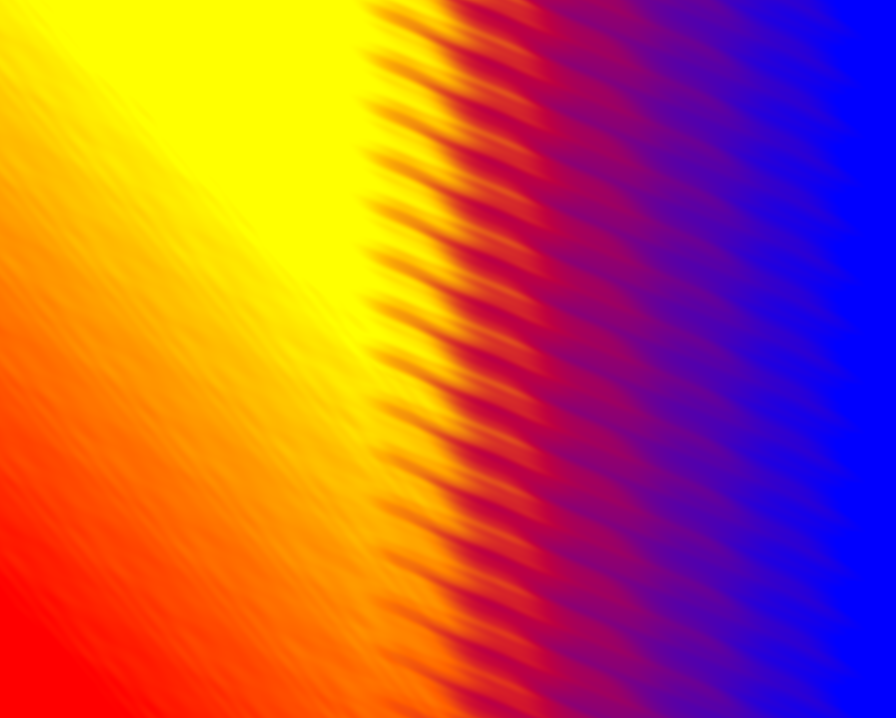
Give the GLSL for this background, as a Shadertoy shader.

```glsl
// A heat-like gradient: red to yellow on the left, crimson to blue on the right.
// Layered sines shift the horizontal position, combing the boundary between
// the two halves into slanted teeth that repeat in columns.

#define TOOTH_FREQ vec2(9.36, 14.6)   // slanted streaks per canvas side
#define TOOTH_SIZE 0.030              // reach of the main teeth
#define FINE_SIZE 0.010               // reach of the thin streaks
#define COLUMN_START 0.508            // centre of one column of teeth
#define COLUMN_SIZE 0.013             // strength of the column steps
#define WEAVE_SIZE 0.020              // ripple of the warm side
#define WARM_SLOPE vec3(1.45, 1.15, -0.20)
#define WARM_END vec2(0.40, 0.60)     // where yellow and orange fade out
#define COOL_RANGE vec2(0.47, 0.95)   // where red turns into blue

const float TAU = 6.2831853;

float wave(vec2 uv, vec2 freq, float offset) {
    return cos(TAU * (dot(uv, freq) + offset));
}

// Slanted streaks: one broad tooth with thinner strands laid over it
float streaks(vec2 uv) {
    float bend = 0.06 * wave(uv, vec2(9.36, 0.0), 0.2);
    float broad = wave(uv, TOOTH_FREQ, 0.15 + bend);
    float thin = 0.6 * wave(uv, vec2(20.0, 29.2), 0.10 + bend)
               + 0.7 * wave(uv, vec2(24.0, 43.8), 0.35)
               + 0.3 * wave(uv, vec2(37.0, 73.0), 0.60);
    return TOOTH_SIZE * broad + FINE_SIZE * thin;
}

// Steeper crossing ripples with soft blotches
float weave(vec2 uv) {
    float blotch = wave(uv, TOOTH_FREQ * vec2(1.0, 0.5), 0.3);
    float ripple = wave(uv, vec2(46.0, 27.0), 0.3 * blotch)
                 + 0.6 * wave(uv, vec2(29.0, 34.0), 0.1);
    return WEAVE_SIZE * (0.6 * blotch + ripple * (0.6 + 0.3 * blotch));
}

void mainImage(out vec4 fragColor, in vec2 fragCoord) {
    vec2 uv = fragCoord / iResolution.xy;

    // Streaks are strongest at the boundary and calmer on both sides
    float strength = mix(0.25, 1.0, smoothstep(0.30, 0.48, uv.x))
                   * mix(1.0, 0.6, smoothstep(0.55, 0.75, uv.x));
    float column = sin(TAU * TOOTH_FREQ.x * (uv.x - COLUMN_START));
    float x = uv.x + COLUMN_SIZE * strength * column - strength * streaks(uv);

    // Warm side: green rises toward the upper right, then fades out
    float heat = dot(vec3(x, uv.y, 1.0), WARM_SLOPE) + weave(uv);
    float green = clamp(heat, 0.0, 1.0)
                * (1.0 - smoothstep(WARM_END.x, WARM_END.y, x));

    // Cool side: red is exchanged for blue
    float cool = clamp((x - COOL_RANGE.x) / (COOL_RANGE.y - COOL_RANGE.x), 0.0, 1.0);
    fragColor = vec4(1.0 - cool, green, cool, 1.0);
}
```
